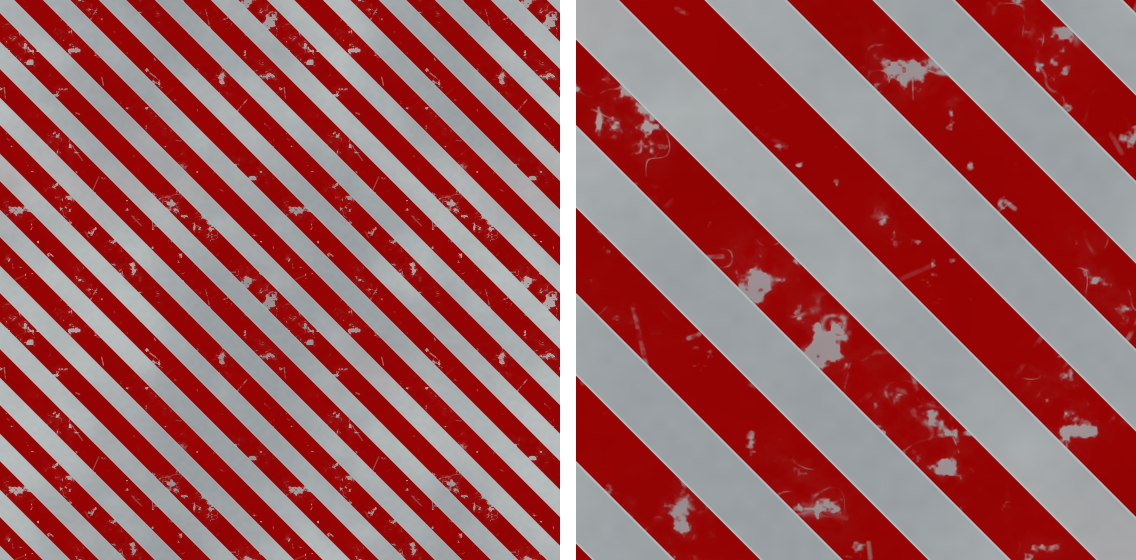
Left: the whole. Right: its middle third, enlarged.
Reproduce this pattern procedurally as a Shadertoy shader.

```glsl
// Worn diagonal hazard stripes: red paint bands falling to the right over cloudy grey metal.
// The bands come from a wrapped sum of x and y; chips, rubbed patches and scratches come
// from periodic value noise and jittered cells, so everything tiles on the unit canvas.

#define STRIPES 10.0      // bands across and down
#define WEAR_TILES 2.0    // repeats of the wear across and down
#define BAND_CENTRE 0.51  // position of the red band within one period
#define BAND_HALF 0.253   // half width of the red band, in periods
#define RIM_WIDTH 0.018   // pale rim beside each band, in periods
#define SCRATCH_CELLS 9.0 // scratches per wear tile side
#define CHIP_CELLS 44.0   // coarsest chip noise cells per wear tile side
#define RED vec3(0.58, 0.012, 0.012)
#define GREY_DARK vec3(0.60, 0.625, 0.635)
#define GREY_LIGHT vec3(0.715, 0.735, 0.735)
#define GREY_PINK vec3(0.70, 0.645, 0.65)
#define RIM vec3(0.69, 0.76, 0.76)

float hash(vec2 p) {
    return fract(sin(dot(p, vec2(127.1, 311.7))) * 43758.5453);
}

// Value noise over the unit square, wrapping after n cells
float noise(vec2 p, float n, float seed) {
    p *= n;
    vec2 i = floor(p), f = fract(p);
    f = f * f * (3.0 - 2.0 * f);
    vec2 a = mod(i, n) + seed, b = mod(i + 1.0, n) + seed;
    return mix(mix(hash(a), hash(vec2(b.x, a.y)), f.x),
               mix(hash(vec2(a.x, b.y)), hash(b), f.x), f.y);
}

float fbm(vec2 p, float n, float seed) {
    float sum = 0.0, amp = 0.533;
    for (int k = 0; k < 4; k++) {
        sum += amp * noise(p, n, seed);
        n *= 2.0;
        amp *= 0.5;
        seed += 17.0;
    }
    return sum;
}

// Rubbed spots, one per cell, centred near the middle of a band
float rubbedPatches(vec2 p) {
    float n = STRIPES / WEAR_TILES, rub = 0.0;
    p *= n;
    for (int y = -1; y <= 1; y++)
    for (int x = -1; x <= 1; x++) {
        vec2 cell = floor(p) + vec2(x, y), id = mod(cell, n) + 3.0;
        float along = hash(id), size = mix(0.12, 0.34, hash(id + 11.0));
        float across = 0.36 * (hash(id + 23.0) - 0.5);
        vec2 d = p - cell - fract(vec2(along, BAND_CENTRE - along + across));
        rub = max(rub, exp(-dot(d, d) / (size * size)) * mix(0.25, 1.0, hash(id + 37.0)));
    }
    return rub;
}

// Short hairline scratches, one per cell
float scratches(vec2 p) {
    float n = SCRATCH_CELLS, mark = 0.0;
    p *= n;
    for (int y = -1; y <= 1; y++)
    for (int x = -1; x <= 1; x++) {
        vec2 cell = floor(p) + vec2(x, y), id = mod(cell, n) + 51.0;
        float angle = 6.2832 * hash(id), reach = mix(0.06, 0.42, pow(hash(id + 7.0), 2.0));
        vec2 dir = vec2(cos(angle), sin(angle));
        vec2 d = p - cell - vec2(hash(id + 13.0), hash(id + 29.0));
        float t = clamp(dot(d, dir), -reach, reach);
        float line = smoothstep(0.04, 0.008, length(d - dir * t));
        mark = max(mark, line * hash(id + 41.0));
    }
    return mark;
}

// Share of paint lost, 0 to 1
float wear(vec2 p) {
    float rub = rubbedPatches(p);
    float grain = fbm(p, CHIP_CELLS, 5.0);
    float broad = fbm(p, 6.0, 83.0);
    float level = 0.80 - 0.27 * rub - 0.16 * (broad - 0.5);
    float chips = smoothstep(level - 0.05, level + 0.11, grain);
    float vein = smoothstep(0.07, 0.0, abs(noise(p, 38.0, 131.0) - 0.5));
    vein *= smoothstep(0.45, 0.7, grain) * smoothstep(0.12, 0.6, rub + 0.5 * (broad - 0.4));
    float cuts = scratches(p) * smoothstep(0.38, 0.62, grain);
    float dust = 0.16 * rub * smoothstep(0.3, 0.7, grain);
    return clamp(max(max(chips, 0.75 * vein), 0.7 * cuts) + dust, 0.0, 0.88);
}

void mainImage(out vec4 fragColor, in vec2 fragCoord) {
    vec2 uv = fragCoord / iResolution.xy;
    float soft = STRIPES / min(iResolution.x, iResolution.y);

    // Cloudy metal
    float cloud = fbm(uv, 5.0, 201.0);
    vec3 metal = mix(GREY_DARK, GREY_LIGHT, smoothstep(0.2, 0.8, cloud));
    metal = mix(metal, GREY_PINK, 0.65 * smoothstep(0.5, 0.85, fbm(uv, 3.0, 301.0)));
    metal += 0.018 * (noise(uv, 128.0, 401.0) - 0.5);

    // Red bands and their pale rims
    float offset = abs(fract((uv.x + uv.y) * STRIPES - BAND_CENTRE + 0.5) - 0.5);
    float band = 1.0 - smoothstep(-soft, soft, offset - BAND_HALF);
    float rim = 1.0 - smoothstep(-soft, soft, offset - BAND_HALF - RIM_WIDTH);
    vec3 ground = mix(metal, RIM, 0.75 * rim * (1.0 - band));

    // Worn paint
    vec2 tile = fract(uv * WEAR_TILES);
    vec3 paint = RED * mix(0.95, 1.05, fbm(tile, 8.0, 501.0));
    vec3 color = mix(ground, mix(paint, metal, wear(tile)), band);
    fragColor = vec4(color, 1.0);
}
```
